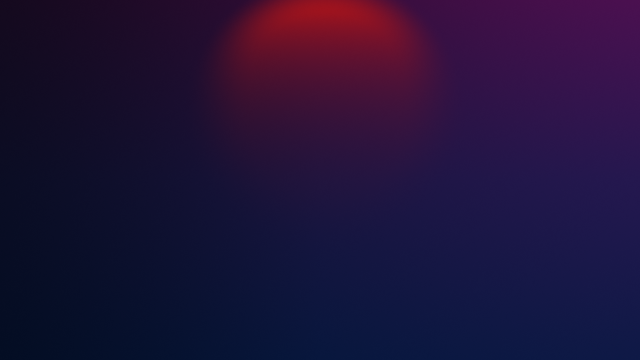
Give the GLSL for this background, as a WebGL 2 fragment shader.

```glsl
#version 300 es
precision highp float;
// Dark navy to violet backdrop with a soft red dome glowing at the top edge.

uniform vec2 u_resolution;
out vec4 fragColor;

float hash(vec2 p) {
    return fract(sin(dot(p, vec2(12.99, 78.23))) * 43758.5);
}

// Blend three colours placed at 0, 0.5 and 1.
vec3 ramp(vec3 start, vec3 middle, vec3 end, float t) {
    return t < 0.5 ? mix(start, middle, t * 2.0) : mix(middle, end, t * 2.0 - 1.0);
}

// Wide gradient: near black at the left, blue below, purple at the upper right.
vec3 backdrop(vec2 uv) {
    float x = smoothstep(-0.25, 1.25, uv.x);
    vec3 bottom = ramp(vec3(0.01, 0.045, 0.12), vec3(0.03, 0.09, 0.24), vec3(0.06, 0.10, 0.28), x);
    vec3 middle = ramp(vec3(0.03, 0.045, 0.12), vec3(0.105, 0.08, 0.25), vec3(0.15, 0.095, 0.32), x);
    vec3 top = ramp(vec3(0.06, 0.035, 0.10), vec3(0.20, 0.05, 0.22), vec3(0.31, 0.065, 0.33), x);
    return ramp(bottom, middle, top, uv.y);
}

// Soft-rimmed disc whose light fades downward from the top edge.
float domeGlow(vec2 uv, float aspect) {
    vec2 offset = vec2((uv.x - 0.508) * aspect, uv.y - 0.676);
    float softness = mix(0.20, 0.12, smoothstep(0.0, 0.3, offset.y));
    float rim = 1.0 - smoothstep(0.40 - softness, 0.40, length(offset));
    return rim * exp((uv.y - 1.0) / 0.16);
}

void main() {
    vec2 uv = gl_FragCoord.xy / u_resolution;
    float aspect = u_resolution.x / u_resolution.y;

    vec3 color = backdrop(uv);
    color = mix(color, vec3(0.72, 0.08, 0.09), domeGlow(uv, aspect));

    // Faint dither to prevent banding.
    color += (hash(gl_FragCoord.xy) - 0.5) / 255.0;
    fragColor = vec4(color, 1.0);
}
```
